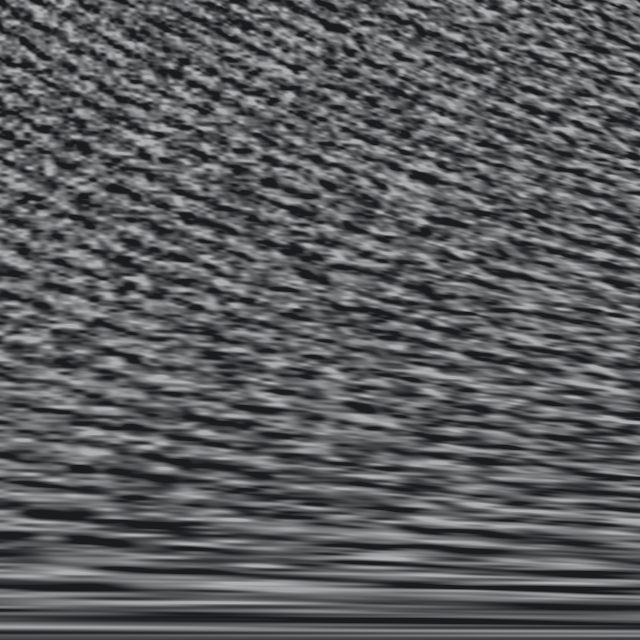
Give the GLSL for this texture, as a Shadertoy shader.

```glsl
// Grey brushed grain that stretches into streaks at the bottom, crossed by curving dark diagonal furrows.

float hash(vec2 cell) {
    vec3 p = fract(vec3(cell.xyx) * vec3(0.1031, 0.1030, 0.0973));
    p += dot(p, p.yzx + 33.33);
    return fract((p.x + p.y) * p.z);
}

float valueNoise(vec2 p) {
    vec2 cell = floor(p);
    vec2 f = fract(p);
    f = f * f * (3.0 - 2.0 * f);
    float low = mix(hash(cell), hash(cell + vec2(1.0, 0.0)), f.x);
    float high = mix(hash(cell + vec2(0.0, 1.0)), hash(cell + vec2(1.0, 1.0)), f.x);
    return mix(low, high, f.y);
}

void mainImage(out vec4 fragColor, in vec2 fragCoord) {
    vec2 uv = fragCoord / iResolution.xy;

    // Horizontal frequency grows with height, so streaks shorten upward
    vec2 warped = vec2(uv.x * uv.y, uv.y * (1.0 + 0.08 * uv.x));

    // Two layers of fine grain
    vec2 grainPos = warped * vec2(88.0, 150.0) + vec2(17.0, 41.0);
    float grain = 0.6 * valueNoise(grainPos)
                + 0.4 * valueNoise(grainPos * vec2(1.6, 1.5) + 73.0);

    // Furrows follow bent diagonals and waver slightly
    float waver = valueNoise(warped * vec2(40.0, 50.0) + 150.0) - 0.5;
    float phase = 24.0 * uv.y + 16.0 * warped.x + 0.22 * waver;
    float furrow = pow(0.5 + 0.5 * cos(6.2832 * phase), 1.8);

    // Tone from near black to light grey, darkening at the lower edge
    float tone = 0.43 + 1.4 * (grain - 0.5) - 0.46 * (furrow - 0.4);
    tone -= 0.2 * (1.0 - smoothstep(0.0, 0.035, uv.y));
    vec3 color = mix(vec3(0.10, 0.105, 0.115), vec3(0.68, 0.69, 0.69), clamp(tone, 0.0, 1.0));
    fragColor = vec4(color, 1.0);
}
```
